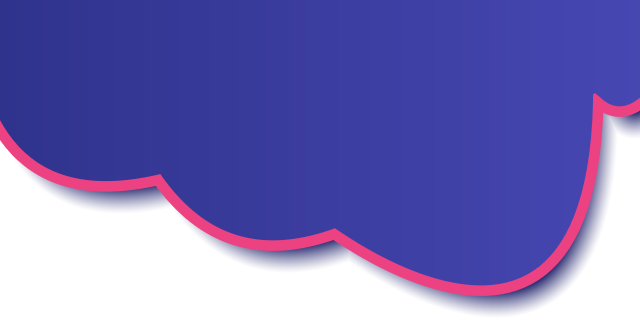
Reproduce this background procedurally as a Shadertoy shader.

```glsl
// Indigo scalloped curtain with a pink rim and a soft shadow on white.

// Signed distance to the convex region above a cubic curve running left to right,
// taken as the intersection of the half-planes along its tangents.
float lobe(vec2 p, vec2 a, vec2 b, vec2 c, vec2 d) {
    float dist = -10.0;
    for (int i = 0; i <= 56; i++) {
        float t = mix(-0.2, 1.2, float(i) / 56.0);
        float s = 1.0 - t;
        vec2 point = s*s*s*a + 3.0*s*s*t*b + 3.0*s*t*t*c + t*t*t*d;
        vec2 tangent = s*s*(b - a) + 2.0*s*t*(c - b) + t*t*(d - c);
        vec2 outward = normalize(vec2(tangent.y, -tangent.x));
        dist = max(dist, dot(p - point, outward));
    }
    return dist;
}

// Union of the four lobes, meeting in sharp cusps
float curtain(vec2 p) {
    vec2 cusp1 = vec2(0.487, 0.419);
    vec2 cusp2 = vec2(1.042, 0.250);
    vec2 cusp3 = vec2(1.885, 0.648);
    float d = lobe(p, vec2(-0.036, 0.622), vec2(0.061, 0.433), vec2(0.235, 0.365), cusp1);
    d = min(d, lobe(p, cusp1, vec2(0.628, 0.228), vec2(0.8125, 0.172), cusp2));
    d = min(d, lobe(p, cusp2, vec2(1.380, 0.023), vec2(1.854, -0.102), cusp3));
    return min(d, lobe(p, cusp3, vec2(1.922, 0.628), vec2(1.969, 0.628), vec2(2.018, 0.667)));
}

// Antialiased coverage of the region where d is negative
float cover(float d) {
    return clamp(0.5 - d * iResolution.y, 0.0, 1.0);
}

void mainImage(out vec4 fragColor, in vec2 fragCoord) {
    vec2 p = fragCoord / iResolution.y;
    float d = curtain(p);

    // Shadow cast down and to the right
    float depth = -curtain(p - vec2(0.047, -0.070));
    float shadow = pow(clamp(depth / 0.083, 0.0, 1.0), 1.3);
    vec3 color = mix(vec3(1.0), vec3(0.17, 0.18, 0.45), shadow);

    // Pink rim, then the indigo fill inside it
    vec3 indigo = mix(vec3(0.188, 0.200, 0.550), vec3(0.278, 0.278, 0.700), fragCoord.x / iResolution.x);
    color = mix(color, vec3(0.93, 0.26, 0.51), cover(d));
    color = mix(color, indigo, cover(d + 0.033));

    fragColor = vec4(color, 1.0);
}
```
